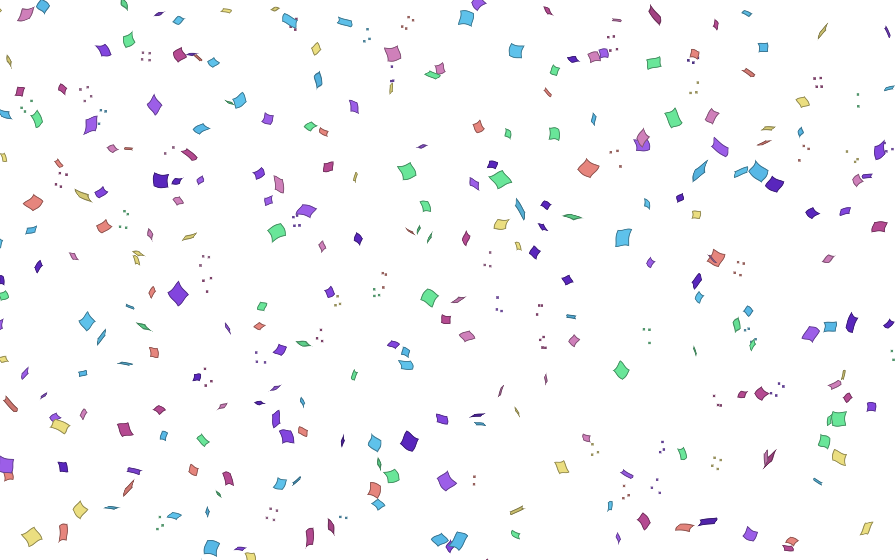
Give the GLSL for this pattern, as a Shadertoy shader.

```glsl
// Scattered confetti: tilted, outlined paper scraps and tiny dot groups on white.

const float CELL = 0.1;          // grid spacing, in canvas heights
const int LAYERS = 3;
const float OUTLINE = 0.0019;
const float DOT_SHARE = 0.17;

// Integer hash giving three values in 0..1
vec3 hash3(ivec3 key) {
    uvec3 v = uvec3(key + 1000) * 1664525u + 1013904223u;
    v.x += v.y * v.z; v.y += v.z * v.x; v.z += v.x * v.y;
    v ^= v >> 16u;
    v.x += v.y * v.z; v.y += v.z * v.x; v.z += v.x * v.y;
    return vec3(v >> 8u) / 16777216.0;
}

mat2 rotation(float angle) {
    float c = cos(angle), s = sin(angle);
    return mat2(c, s, -s, c);
}

vec3 paperColor(float pick) {
    vec3 palette[10] = vec3[10](
        vec3(0.61, 0.37, 0.91), vec3(0.51, 0.27, 0.87), vec3(0.35, 0.15, 0.74),
        vec3(0.37, 0.76, 0.92), vec3(0.34, 0.72, 0.90), vec3(0.41, 0.90, 0.60),
        vec3(0.92, 0.87, 0.50), vec3(0.81, 0.50, 0.73), vec3(0.71, 0.29, 0.57),
        vec3(0.90, 0.52, 0.49));
    return palette[min(int(pick * 10.0), 9)];
}

// Square scrap foreshortened along one axis, with slightly curled edges
float scrapDistance(vec2 p, vec2 halfSize, float tilt, vec2 turns, float curl) {
    mat2 project = rotation(turns.y) * mat2(1.0 / tilt, 0.0, 0.0, 1.0) * rotation(turns.x);
    vec2 u = project * p;
    vec2 bend = sin(u.yx / halfSize * 2.2 + turns.yx * 5.0);
    vec2 stretch = vec2(length(vec2(project[0].x, project[1].x)),
                        length(vec2(project[0].y, project[1].y)));
    vec2 d = (abs(u + curl * halfSize * bend) - halfSize) / stretch;
    return max(d.x, d.y);
}

// A few specks near the corners of a small rectangle
float dotsDistance(vec2 p, vec2 spread, float angle, ivec3 key) {
    float nearest = 1.0;
    for (int i = 0; i < 4; i++) {
        vec3 r = hash3(key + ivec3(0, 0, 20 + i));
        vec2 corner = vec2(i & 1, i >> 1) * 2.0 - 1.0;
        vec2 center = rotation(angle) * (corner * spread) + (r.xy - 0.5) * 0.004;
        vec2 d = abs(p - center) - 0.0022;
        if (r.z > 0.18) nearest = min(nearest, max(d.x, d.y));
    }
    return nearest;
}

// Paints one cell's scrap over the given colour
vec3 paintScrap(vec3 base, vec2 p, ivec2 cell, int layer, float pixel) {
    ivec3 key = ivec3(cell, layer * 64);
    vec3 place = hash3(key);
    vec3 form = hash3(key + ivec3(0, 0, 7));
    vec3 look = hash3(key + ivec3(0, 0, 13));

    // Fewer scraps toward the right
    float presence = 0.72 - 0.13 * float(cell.x) * CELL;
    if (place.z > presence) return base;

    vec2 q = p - (vec2(cell) + place.xy) * CELL;
    if (dot(q, q) > 0.0016) return base;
    vec3 paper = paperColor(look.x);

    if (look.y < DOT_SHARE) {
        vec2 spread = mix(vec2(0.003, 0.006), vec2(0.007, 0.013), form.xy);
        float d = dotsDistance(q, spread, (form.z - 0.5) * 1.2, key);
        return mix(base, paper * 0.6, 0.9 * smoothstep(0.5, -0.5, d / pixel));
    }

    float size = mix(0.008, 0.0165, form.x * form.x);
    float tilt = mix(0.23, 1.0, form.y);
    vec2 halfSize = size * vec2(1.0, mix(0.8, 1.1, look.z));
    vec2 turns = vec2(form.z, fract(look.z * 7.3)) * 3.1416;
    float d = scrapDistance(q, halfSize, tilt, turns, 0.13);

    // Edge-on scraps catch less light
    paper *= mix(0.85, 1.0, smoothstep(0.2, 0.5, tilt));
    float rim = smoothstep(-0.5, 0.5, (d + OUTLINE) / pixel);
    vec3 ink = mix(paper, paper * 0.62 + 0.03, rim);
    return mix(base, ink, smoothstep(0.5, -0.5, d / pixel));
}

void mainImage(out vec4 fragColor, in vec2 fragCoord) {
    vec2 p = fragCoord / iResolution.y;
    float pixel = 1.0 / iResolution.y;
    ivec2 home = ivec2(floor(p / CELL));
    vec3 color = vec3(1.0);

    // Stack the layers, visiting neighbours so scraps may cross cells
    for (int layer = 0; layer < LAYERS; layer++)
        for (int j = -1; j <= 1; j++)
            for (int i = -1; i <= 1; i++)
                color = paintScrap(color, p, home + ivec2(i, j), layer, pixel);

    fragColor = vec4(color, 1.0);
}
```
